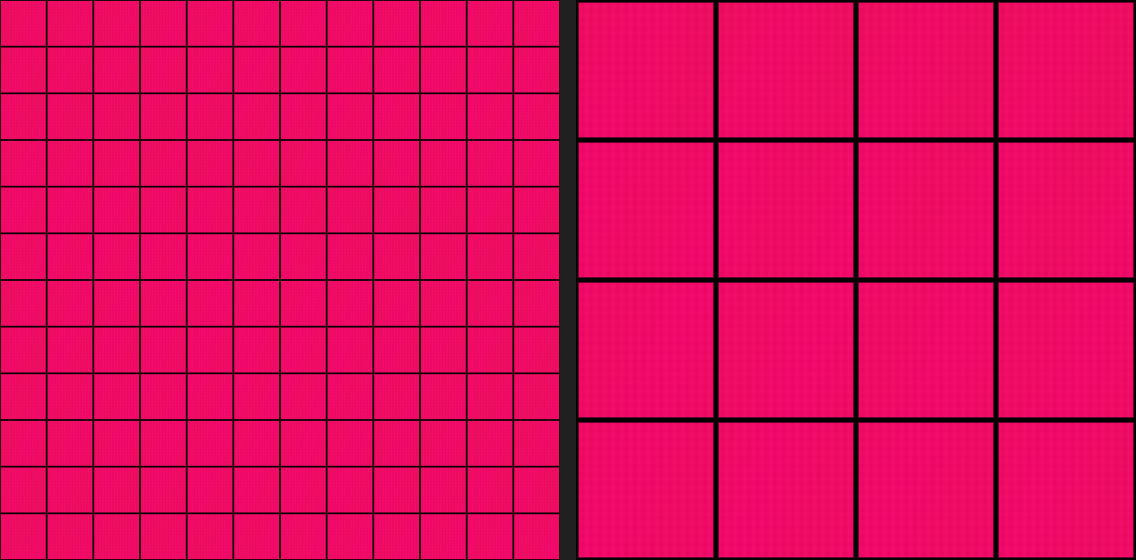
Left, the full canvas; right, a detail of the centre.
Reproduce this pattern procedurally as a three.js fragment shader.

```glsl
// A 12 by 12 grid of hot pink squares ruled with thin near-black lines.
// Distance to the nearest cell border gives the lines; layered sines give
// the squares a faint woven thread and a slow drift of tint.

varying vec2 vUv;

const float TAU = 6.2831853;

// Distance from each axis to its nearest cell border, in cells.
vec2 borderDistance(vec2 cell) {
  return 0.5 - abs(fract(cell) - 0.5);
}

// Fine threads, stronger upright than across, from -1 to 1.
float weave(vec2 cell) {
  vec2 thread = sin(TAU * 16.0 * cell);
  return 0.65 * thread.x + 0.35 * thread.y;
}

// Slow diagonal drift inside each square and over the whole sheet, -1 to 1.
float tintDrift(vec2 cell) {
  float within = sin(TAU * (cell.x - 0.35 * cell.y));
  float across = sin(0.45 * cell.x + 0.6 * cell.y + sin(0.8 * cell.y));
  return 0.6 * within + 0.4 * across;
}

void main() {
  vec2 cell = vUv * 12.0;

  // Pink cloth, shifting slightly between magenta and red
  vec3 pink = vec3(0.935, 0.045, 0.397);
  pink += vec3(-0.008, 0.008, -0.018) * tintDrift(cell);
  pink += vec3(0.012, 0.014, 0.014) * weave(cell);

  // Grid lines, antialiased over one screen sample
  vec2 blur = max(fwidth(cell), vec2(0.0001));
  vec2 cover = clamp((0.0185 - borderDistance(cell)) / blur + 0.5, 0.0, 1.0);
  float line = max(cover.x, cover.y);

  gl_FragColor = vec4(mix(pink, vec3(0.02, 0.0, 0.01), line), 1.0);
}
```
